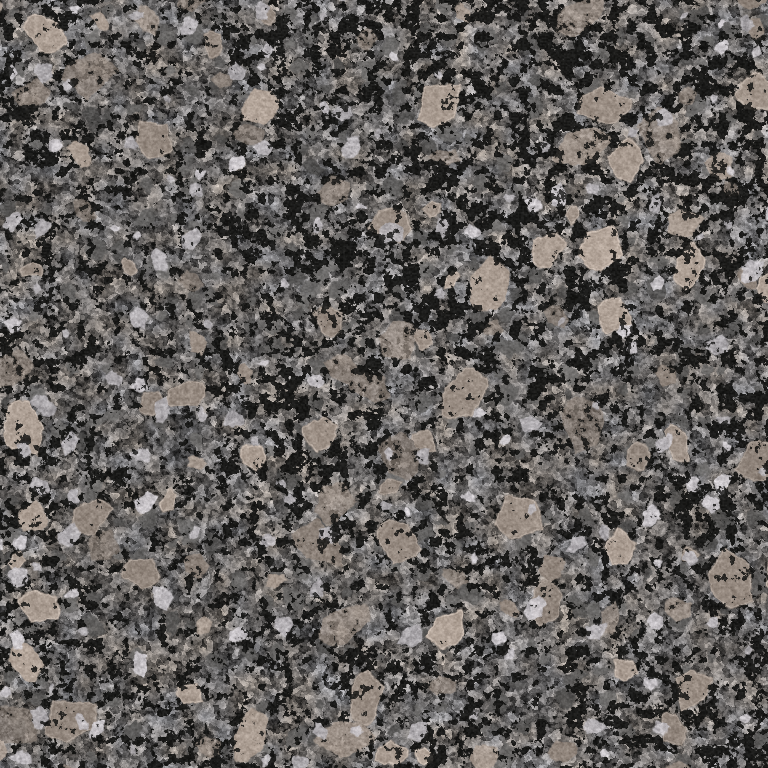
Give the GLSL for this texture, as a Shadertoy shader.

```glsl
const vec3 BIOTITE = vec3(0.085, 0.085, 0.08);
const vec3 QUARTZ = vec3(0.36, 0.355, 0.35);
const vec3 FELDSPAR = vec3(0.625, 0.575, 0.535);
const vec3 PLAGIOCLASE = vec3(0.76, 0.745, 0.76);

float hash(vec2 p) {
    return fract(sin(dot(p, vec2(127.1, 311.7))) * 43758.5453);
}

vec2 hash2(vec2 p) {
    return vec2(hash(p), hash(p + 47.3));
}

float noise(vec2 p) {
    vec2 i = floor(p), f = fract(p);
    f = f * f * (3.0 - 2.0 * f);
    return mix(mix(hash(i), hash(i + vec2(1, 0)), f.x),
               mix(hash(i + vec2(0, 1)), hash(i + vec2(1, 1)), f.x), f.y);
}

float fbm(vec2 p) {
    float sum = 0.0, amp = 0.5;
    for (int i = 0; i < 4; i++) {
        sum += amp * noise(p);
        p = mat2(1.6, 1.2, -1.2, 1.6) * p + 19.7;
        amp *= 0.5;
    }
    return sum / 0.9375;
}

mat2 rotate(float a) {
    return mat2(cos(a), sin(a), -sin(a), cos(a));
}

// Random tone of the nearest grain
float grainTone(vec2 p) {
    vec2 cell = floor(p);
    float nearest = 9.0, tone = 0.0;
    for (int y = -1; y <= 1; y++)
    for (int x = -1; x <= 1; x++) {
        vec2 id = cell + vec2(x, y);
        vec2 d = id + hash2(id) - p;
        float dist = dot(d, d);
        if (dist < nearest) {
            nearest = dist;
            tone = hash(id + 91.7);
        }
    }
    return tone;
}

// Irregular five-sided outline
float polygon(vec2 q, float radius, float seed) {
    float d = -9.0;
    for (int k = 0; k < 5; k++) {
        vec2 key = vec2(seed * 61.0, float(k) * 3.7);
        float a = (float(k) + 0.6 * hash(key)) * 1.25664;
        float reach = radius * (0.75 + 0.4 * hash(key + 8.3));
        d = max(d, dot(q, vec2(cos(a), sin(a))) - reach);
    }
    return max(d, length(q) - radius * 1.2);
}

// Scattered crystals: x = signed distance in canvas units, y = random id
vec2 crystals(vec2 p, float cells, float chance, vec2 sizes, float seed) {
    vec2 g = p * cells, cell = floor(g);
    vec2 best = vec2(9.0, 0.0);
    for (int y = -1; y <= 1; y++)
    for (int x = -1; x <= 1; x++) {
        vec2 id = cell + vec2(x, y);
        vec2 key = id + seed;
        if (hash(key) > chance) continue;
        float shape = hash(key + 5.1);
        vec2 q = g - id - 0.15 - 0.7 * hash2(key + 13.9);
        q = rotate(6.2832 * hash(key + 29.3)) * q;
        float stretch = mix(1.0, 1.45, hash(key + 37.1));
        q *= vec2(stretch, 1.0 / sqrt(stretch));
        float radius = mix(sizes.x, sizes.y, pow(hash(key + 71.9), 1.4));
        float d = polygon(q, radius, shape) / cells;
        if (d < best.x) best = vec2(d, shape);
    }
    return best;
}

float inside(float d, float blur) {
    return 1.0 - smoothstep(-blur, blur, d);
}

void mainImage(out vec4 fragColor, in vec2 fragCoord) {
    vec2 p = fragCoord / iResolution.y;
    vec2 wobble = vec2(fbm(p * 130.0), fbm(p * 130.0 + 53.0)) - 0.5;
    vec2 rough = p + 0.010 * wobble;
    float fine = fbm(p * 260.0 + 7.0) - 0.5;
    float cloud = fbm(p * 5.0 + 3.0) - 0.5;

    // Fine groundmass
    float tone = 0.44 + 0.36 * (grainTone(rough * 100.0) - 0.5)
               + 0.22 * (grainTone(rough * 190.0 + 31.0) - 0.5)
               + 0.35 * fine + 0.15 * cloud;
    float warmth = noise(p * 45.0) - 0.45;
    vec3 color = tone * (vec3(1.01, 0.985, 0.975) + warmth * vec3(0.07, 0.01, -0.07));

    // Smoky quartz
    vec2 quartz = crystals(rough, 30.0, 0.42, vec2(0.18, 0.45), 11.0);
    vec3 smoky = QUARTZ * (0.8 + 0.45 * quartz.y) + 0.12 * fine;
    color = mix(color, smoky, 0.85 * inside(quartz.x, 0.0015));

    // Black mica flecks in loose clusters
    float fleck = fbm(p * 85.0 + 17.0) + 0.35 * fine - 0.25 * cloud;
    float mica = 1.0 - smoothstep(0.39, 0.445, fleck);
    color = mix(color, BIOTITE + 0.08 * max(fine, 0.0), 0.95 * mica);

    // Beige feldspar with pale rims and a few mica inclusions
    vec2 beige = crystals(p + 0.006 * wobble, 13.0, 0.6, vec2(0.13, 0.43), 83.0);
    float rim = 1.0 - smoothstep(0.0, 0.0018, abs(beige.x + 0.0015));
    vec3 pale = FELDSPAR * (0.88 + 0.24 * fract(beige.y * 7.0));
    pale += 0.20 * fine + 0.09 * rim * step(0.45, beige.y);
    float inclusion = 1.0 - smoothstep(0.27, 0.32, fleck);
    pale = mix(pale, BIOTITE, 0.85 * inclusion);
    float solid = mix(0.7, 1.0, smoothstep(0.1, 0.4, beige.y));
    color = mix(color, pale, solid * inside(beige.x, 0.0014));

    // Small white plagioclase
    vec2 white = crystals(p + 0.007 * wobble, 25.0, 0.27, vec2(0.12, 0.38), 151.0);
    vec3 milky = PLAGIOCLASE * (0.88 + 0.22 * white.y) + 0.30 * fine;
    milky = mix(milky, BIOTITE, 0.8 * inclusion);
    color = mix(color, milky, 0.92 * inside(white.x, 0.0013));

    // Crystalline sparkle
    color += 0.09 * (noise(p * 480.0) - 0.5);
    fragColor = vec4(clamp(color, 0.0, 1.0), 1.0);
}
```
